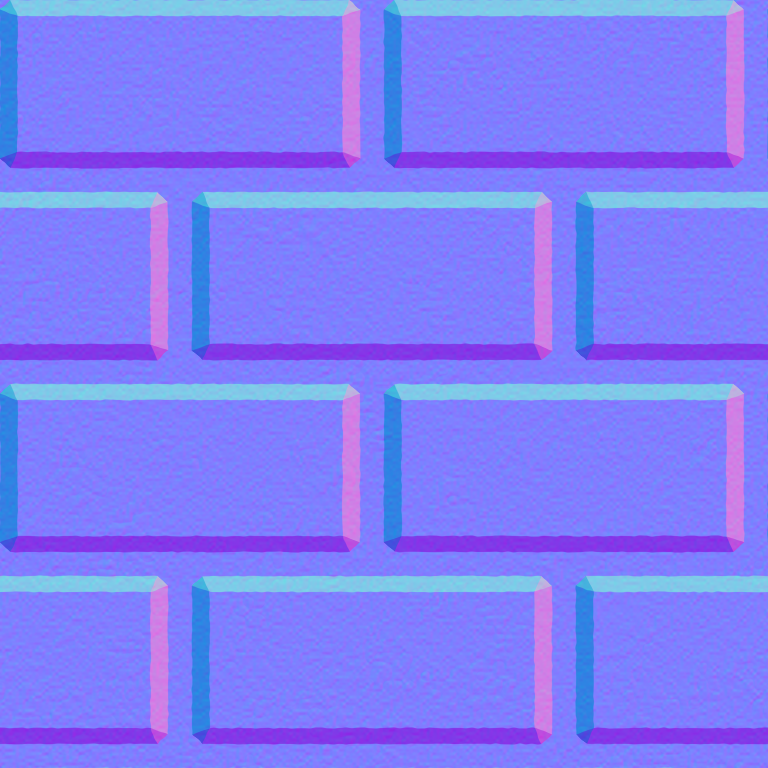
Reproduce this texture map procedurally as a WebGL 2 fragment shader.

```glsl
#version 300 es
precision highp float;

#define BRICKS_ACROSS 2.0
#define ROWS 4.0
#define MORTAR 0.03125
#define BEVEL vec2(0.0228, 0.0208)
#define CHAMFER 0.4
#define EDGE_WEAR 0.0016
#define GRAIN_STEP 0.002
#define GRAIN_STRENGTH 0.30
#define DIAGONAL_BIAS 0.6

uniform vec2 u_resolution;
out vec4 outColor;

const vec3 FLAT = vec3(0.500, 0.495, 1.000);
const vec3 TOP = vec3(0.50, 0.79, 0.91);
const vec3 BOTTOM = vec3(0.51, 0.22, 0.91);
const vec3 LEFT = vec3(0.19, 0.51, 0.89);
const vec3 RIGHT = vec3(0.81, 0.50, 0.90);

float hash(vec2 cell) {
    vec3 h = fract(cell.xyx * 0.1031);
    h += dot(h, h.yzx + 33.33);
    return fract((h.x + h.y) * h.z);
}

// Value noise that wraps after one canvas
float noise(vec2 p, float cells) {
    p *= cells;
    vec2 i = floor(p);
    vec2 f = p - i;
    f = f * f * (3.0 - 2.0 * f);
    vec2 lo = mod(i, cells);
    vec2 hi = mod(i + 1.0, cells);
    return mix(mix(hash(lo), hash(vec2(hi.x, lo.y)), f.x),
               mix(hash(vec2(lo.x, hi.y)), hash(hi), f.x), f.y);
}

// Plaster surface: fine grain plus patchy creases
float plasterHeight(vec2 p) {
    float grain = 0.55 * noise(p, 230.0) + 0.35 * noise(p, 113.0);
    float crease = abs(noise(p, 83.0) - 0.5);
    float patches = smoothstep(0.4, 0.75, noise(p, 24.0));
    return grain + crease * patches;
}

// Surface slope, leaning towards one diagonal
vec2 plasterSlope(vec2 p) {
    float h = plasterHeight(p);
    vec2 slope = vec2(h - plasterHeight(p + vec2(GRAIN_STEP, 0.0)),
                      h - plasterHeight(p + vec2(0.0, GRAIN_STEP)));
    vec2 diagonal = vec2(-0.5, 0.5) * (slope.y - slope.x);
    return mix(slope, diagonal * 1.4, DIAGONAL_BIAS);
}

float above(float value, float blur) {
    return smoothstep(-blur, blur, value);
}

void main() {
    vec2 uv = gl_FragCoord.xy / u_resolution;
    float pixel = 1.0 / min(u_resolution.x, u_resolution.y);

    // Running bond, counted from the top, brick centred in its cell
    vec2 cell = 1.0 / vec2(BRICKS_ACROSS, ROWS);
    vec2 p = vec2(uv.x, 1.0 - uv.y) + 0.5 * MORTAR;
    p.x -= 0.5 * cell.x * mod(floor(p.y / cell.y), 2.0);
    vec2 q = mod(p, cell) - 0.5 * cell;

    // Distance inwards from the slightly worn sides
    vec2 wear = vec2(noise(uv, 128.0), noise(uv + 0.37, 128.0)) - 0.5;
    vec2 inset = 0.5 * (cell - MORTAR) - abs(q) + wear * EDGE_WEAR;

    // Bevel depth: 0 at the face, 1 at the outer edge
    vec2 depth = 1.0 - inset / BEVEL;
    float blur = 0.7 * pixel / BEVEL.y;
    float deepest = max(depth.x, depth.y);
    float outside = max(deepest - 1.0, depth.x + depth.y - 1.0 - CHAMFER);
    float bevel = above(deepest, blur) * (1.0 - above(outside, blur));

    // Two straight facets and the chamfered corner between them
    vec3 side = q.x < 0.0 ? LEFT : RIGHT;
    vec3 cap = q.y < 0.0 ? TOP : BOTTOM;
    vec3 facet = mix(side, cap, vec3(0.25, 0.7, 0.5)) - vec3(0.0, 0.0, 0.03);
    facet = mix(facet, cap, above(CHAMFER * depth.y - depth.x, blur));
    facet = mix(facet, side, above(CHAMFER * depth.x - depth.y, blur));
    vec3 color = mix(FLAT, facet, bevel);

    // Grain tilts the normal
    vec2 tilt = GRAIN_STRENGTH * plasterSlope(uv) * mix(1.0, 0.7, bevel);
    color.rg += tilt;
    color.b -= 1.5 * dot(tilt, tilt);
    outColor = vec4(clamp(color, 0.0, 1.0), 1.0);
}
```
